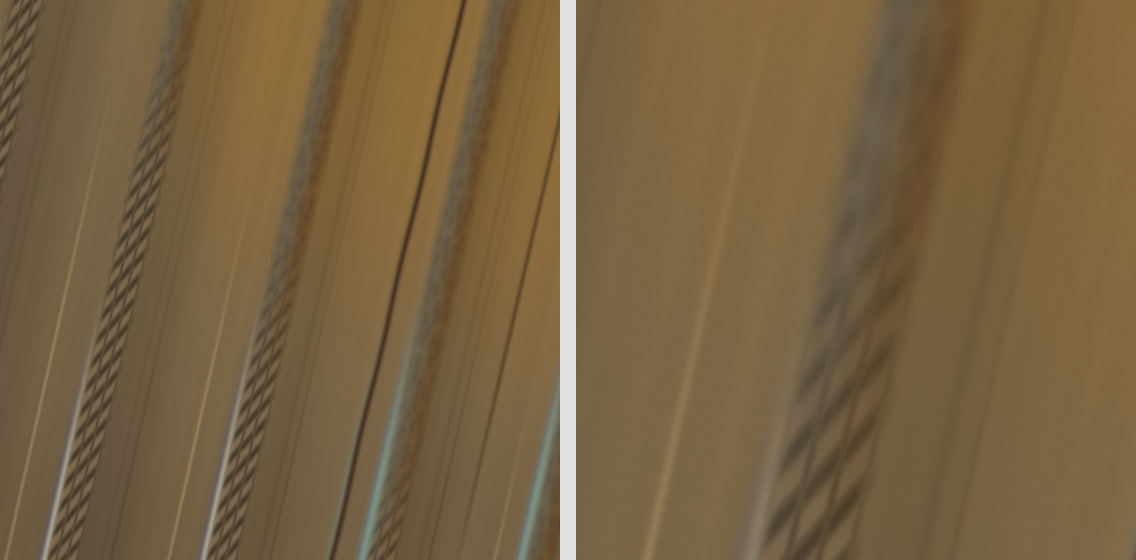
Left: the whole. Right: its middle third, enlarged.
Reproduce this texture procedurally as a Shadertoy shader.

```glsl
#define SLOPE 0.224
#define PITCH 0.284
#define FIRST_BAND 0.110
#define BAND_HALF 0.028
#define STRAND_WIDTH 0.0185
#define LINK_LENGTH 0.043
#define STREAK_GAIN 0.010
#define GRAIN_GAIN 0.022

const vec3 AMBER = vec3(0.555, 0.425, 0.225);
const vec3 TAN = vec3(0.480, 0.398, 0.280);
const vec3 UMBER = vec3(0.410, 0.343, 0.250);
const vec3 RUST = vec3(0.400, 0.290, 0.165);
const vec3 SLATE = vec3(0.395, 0.355, 0.285);
const vec3 SEAM = vec3(0.240, 0.165, 0.120);
const vec3 TEAL = vec3(0.430, 0.520, 0.480);
const vec3 PEARL = vec3(0.680, 0.670, 0.600);
const vec3 INDIGO = vec3(0.300, 0.310, 0.430);

vec2 hash2(vec2 c) {
    vec3 q = fract(c.xyx * vec3(0.1031, 0.1030, 0.0973));
    q += dot(q, q.yzx + 33.33);
    return fract((q.xx + q.yz) * q.zy);
}

// Distance to the nearest scattered cell point
float cellular(vec2 p) {
    vec2 id = floor(p), f = fract(p);
    float nearest = 2.0;
    for (int j = -1; j <= 1; j++)
        for (int i = -1; i <= 1; i++) {
            vec2 o = vec2(i, j);
            nearest = min(nearest, length(o + hash2(id + o) - f));
        }
    return nearest;
}

float ridge(float x, float width) {
    return exp(-x * x / (width * width));
}

// Fine parallel scratches: layered sines across the slope
float streaks(float s, float h) {
    float sum = 0.0, freq = 47.0;
    for (int i = 0; i < 5; i++) {
        float n = float(i);
        sum += sin(s * freq + n * 2.4 + 0.8 * sin(h * 2.0 + n)) / (1.0 + 0.25 * n);
        freq *= 1.63;
    }
    return sum;
}

// Staggered slanted links: x is light, y is dark
vec2 braid(float d, float h) {
    float u = (d + BAND_HALF) / STRAND_WIDTH;
    float f = fract(u);
    float link = fract(h / LINK_LENGTH + floor(u) * 0.42 - 0.65 * f);
    float inside = smoothstep(0.0, 0.25, f) * smoothstep(1.0, 0.75, f);
    float light = smoothstep(0.2, 0.4, link) * smoothstep(0.9, 0.6, link);
    float dark = max(ridge(link, 0.2), ridge(link - 1.0, 0.2));
    return vec2(light * inside, max(dark * (0.4 + 0.6 * inside), 0.45 * (1.0 - inside)));
}

void mainImage(out vec4 fragColor, in vec2 fragCoord) {
    vec2 p = fragCoord / iResolution.xy;
    float h = p.y;
    float s = p.x - SLOPE * h - FIRST_BAND;
    float k = floor(s / PITCH + 0.5);
    float d = s - k * PITCH;
    float across = fract(d / PITCH);
    float low = 1.0 - smoothstep(0.08, 0.55, h);
    float right = step(1.5, k);

    // Ground: warm light from the upper right, shade beside each band
    float warmth = smoothstep(0.2, 0.95, h + 0.35 * (p.x - 0.5)) * smoothstep(0.12, 0.52, p.x);
    float daylight = smoothstep(-0.1, 0.65, p.x + 0.25 * h);
    vec3 col = mix(mix(UMBER, TAN, 0.15 + 0.75 * daylight), AMBER, warmth);
    col *= mix(0.90, 1.03, smoothstep(0.0, 0.75, across));
    col = mix(col, TAN, 0.45 * smoothstep(0.6, 0.95, across) * (1.0 - 0.5 * warmth));
    col *= 0.95 + 0.05 * smoothstep(0.0, 0.35, h);
    col *= 1.0 + STREAK_GAIN * streaks(s, h);

    // Faint furrows to the right of the bands
    col *= 1.0 - 0.12 * ridge(d - 0.088, 0.003) * (0.4 + 0.6 * low);
    col *= 1.0 - 0.06 * ridge(d - 0.070, 0.004);
    float furrow = ridge(s - 0.707 - 0.008 * h, 0.0045);
    col = mix(col, RUST * 0.72, 0.65 * furrow * smoothstep(-0.2, 0.45, h));

    // Seams: one dark, the others thin and bright
    float seam = d + 0.100 - 0.007 * k;
    if (k == 2.0) {
        seam -= 0.012 * h + 0.0012 * sin(h * 21.0);
        col = mix(col, TEAL, 0.55 * ridge(seam + 0.008, 0.005) * low);
        col = mix(col, SEAM, 0.85 * ridge(seam, 0.0055));
    } else {
        float fade = 1.0 - smoothstep(0.35, 0.95, h + 0.2 * k);
        col += vec3(0.13, 0.11, 0.07) * ridge(seam, 0.0032) * fade;
    }

    // Band body: slate on the left, rust on the right
    float blur = mix(0.006, 0.013, h);
    float body = smoothstep(-BAND_HALF - blur, -BAND_HALF + blur, d)
               * (1.0 - smoothstep(BAND_HALF - blur, BAND_HALF + blur, d));
    float lumps = cellular(vec2(d * 75.0, h * 32.0));
    vec3 band = mix(SLATE, RUST, smoothstep(-0.018, 0.022, d));
    band *= 0.90 + 0.18 * lumps;
    float woven = 1.0 - smoothstep(-0.20, 0.18, h - 0.80 + 0.36 * k);
    vec2 weave = braid(d, h);
    vec3 links = UMBER * (0.97 + 0.22 * weave.x - 0.34 * weave.y);
    col = mix(col, mix(band, links, woven), body * mix(0.85, 0.95, woven));

    // Glint and colour fringe on the left rim
    float rim = d + BAND_HALF + 0.003;
    col = mix(col, INDIGO, 0.55 * ridge(rim + 0.007, 0.005) * low);
    col = mix(col, mix(PEARL, TEAL * 1.15, right), 0.85 * ridge(rim, 0.0055 + 0.004 * right) * low);

    // Soft grain
    col *= 1.0 + GRAIN_GAIN * (cellular(p * 190.0) - 0.5);
    fragColor = vec4(col, 1.0);
}
```
